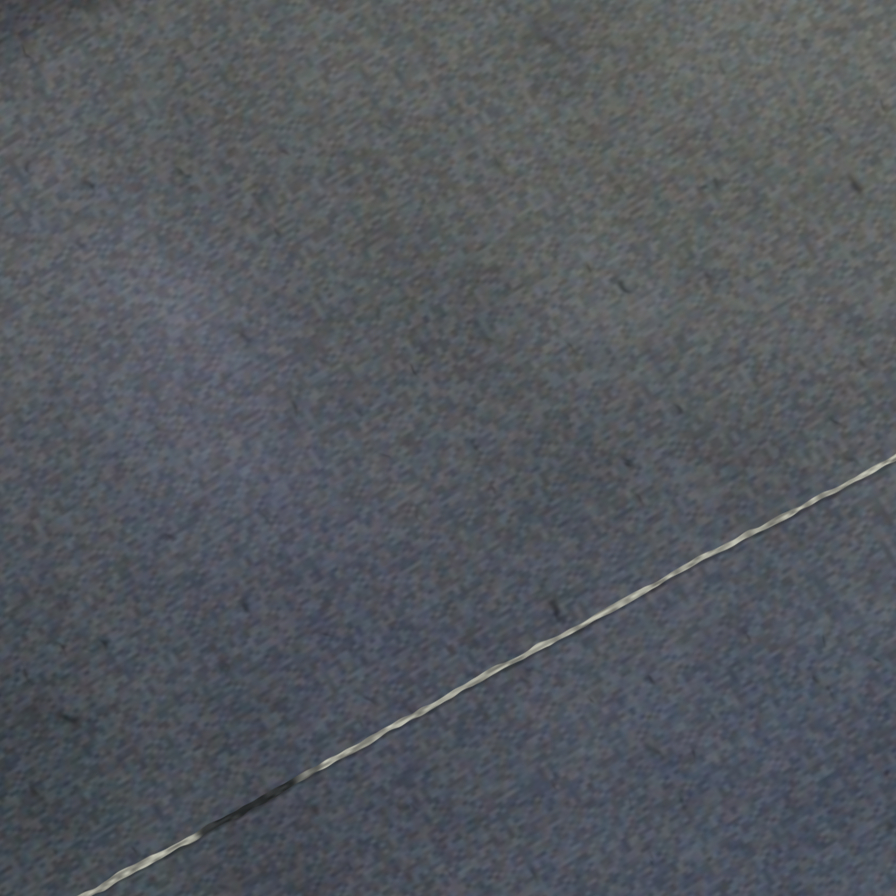
Write a Shadertoy shader that draws this texture.

```glsl
float hash(vec2 p) {
    vec3 q = fract(vec3(p.xyx) * 0.1031);
    q += dot(q, q.yzx + 33.33);
    return fract((q.x + q.y) * q.z);
}

float noise(vec2 p) {
    vec2 cell = floor(p);
    vec2 f = fract(p);
    f = f * f * (3.0 - 2.0 * f);
    float low = mix(hash(cell), hash(cell + vec2(1, 0)), f.x);
    float high = mix(hash(cell + vec2(0, 1)), hash(cell + vec2(1, 1)), f.x);
    return mix(low, high, f.y);
}

float fbm(vec2 p, int octaves) {
    float sum = 0.0, weight = 0.5, total = 0.0;
    for (int i = 0; i < octaves; i++) {
        sum += weight * noise(p);
        total += weight;
        weight *= 0.5;
        p = mat2(1.6, 1.2, -1.2, 1.6) * p + 17.3;
    }
    return sum / total;
}

vec2 rotate(vec2 p, float angle) {
    float c = cos(angle), s = sin(angle);
    return vec2(c * p.x + s * p.y, c * p.y - s * p.x);
}

// Soft elliptical spot, 1 at its centre
float glow(vec2 p, vec2 centre, vec2 radius, float angle) {
    vec2 q = rotate(p - centre, angle) / radius;
    return exp(-dot(q, q));
}

// Broad light and colour drift over the slab
vec3 slabColor(vec2 uv) {
    vec3 blueShade = vec3(0.292, 0.310, 0.345);
    vec3 greenGrey = vec3(0.350, 0.362, 0.365);
    vec3 color = mix(blueShade, greenGrey, smoothstep(0.15, 0.9, uv.y + 0.12 * (uv.x - 0.5)));
    color += vec3(0.050, 0.048, 0.036) * glow(uv, vec2(0.88, 0.98), vec2(0.38, 0.30), 0.0);
    color += vec3(0.038, 0.036, 0.058) * glow(uv, vec2(0.24, 0.55), vec2(0.34, 0.13), -1.0);
    color += vec3(0.026, 0.026, 0.034) * glow(uv, vec2(0.20, 0.66), vec2(0.11, 0.035), -0.75);
    color += vec3(0.004, 0.012, 0.026) * glow(uv, vec2(0.90, 0.16), vec2(0.28, 0.22), 0.5);
    color -= vec3(0.032, 0.026, 0.040) * glow(uv, vec2(0.0), vec2(0.30, 0.34), 0.0);
    float corner = smoothstep(-0.02, 0.03, uv.y - 0.935 - 0.45 * uv.x);
    color -= vec3(0.070, 0.078, 0.070) * corner;
    return color + 0.075 * (fbm(uv * 6.0 + 4.0, 4) - 0.5);
}

// Fine pressed texture with faint coloured flecks
vec3 grain(vec2 uv) {
    vec2 p = rotate(uv, 0.55);
    float fine = noise(p * vec2(155.0, 235.0)) - 0.5;
    float medium = fbm(p * vec2(75.0, 105.0) + 31.0, 2) - 0.5;
    float warm = noise(uv * 105.0 + 51.0) - 0.5;
    float green = noise(uv * 95.0 + 87.0) - 0.5;
    vec3 tint = warm * vec3(0.034, 0.0, -0.036) + green * vec3(-0.010, 0.022, -0.006);
    return vec3(0.092 * fine + 0.045 * medium) + tint;
}

// Sparse dark pits and short scratches, one candidate per cell
float pits(vec2 uv, float cells, float density, float size) {
    float mask = 0.0;
    vec2 home = floor(uv * cells);
    for (int j = -1; j <= 1; j++) {
        for (int i = -1; i <= 1; i++) {
            vec2 cell = home + vec2(i, j);
            float present = step(hash(cell + 7.0), density);
            vec2 centre = (cell + vec2(hash(cell + 19.0), hash(cell + 43.0))) / cells;
            float stretch = mix(1.0, 3.2, hash(cell + 61.0));
            vec2 radius = size * vec2(stretch, 0.8);
            float angle = mix(-1.3, -0.3, hash(cell + 83.0));
            float spot = glow(uv + 0.006 * (noise(uv * 90.0) - 0.5), centre, radius, angle);
            mask = max(mask, present * spot * mix(0.4, 1.0, hash(cell + 97.0)));
        }
    }
    return mask;
}

// Pale filler strip in the joint, with a stretch of missing filler
vec3 addJoint(vec3 color, vec2 uv, float pixel) {
    float slope = 0.541;
    float wobble = 0.007 * (noise(vec2(uv.x * 9.0, 3.0)) - 0.5)
                 + 0.003 * (noise(vec2(uv.x * 60.0, 8.0)) - 0.5);
    float across = (uv.y - slope * (uv.x - 0.091) - wobble) / sqrt(1.0 + slope * slope);
    float ragged = noise(vec2(uv.x * 85.0, 12.0));
    float halfWidth = mix(0.0024, 0.0046, ragged) * mix(1.1, 0.8, uv.x);
    float strip = 1.0 - smoothstep(-pixel, pixel, abs(across) - halfWidth);
    float groove = 1.0 - smoothstep(0.001, 0.006, abs(across + 0.0025));
    float gap = smoothstep(0.215, 0.228, uv.x) * (1.0 - smoothstep(0.32, 0.37, uv.x + 0.03 * (ragged - 0.5)));
    float fleck = noise(rotate(uv, 0.5) * vec2(110.0, 330.0));
    vec3 filler = mix(vec3(0.46, 0.46, 0.43), vec3(0.80, 0.80, 0.74), fleck);
    vec3 hollow = mix(vec3(0.11, 0.12, 0.12), vec3(0.24, 0.25, 0.25), fleck);
    color *= 1.0 - 0.28 * groove;
    return mix(color, mix(filler, hollow, gap), strip * 0.95);
}

void mainImage(out vec4 fragColor, in vec2 fragCoord) {
    vec2 uv = fragCoord / iResolution.xy;
    float pixel = 1.0 / iResolution.y;
    vec3 color = slabColor(uv) + grain(uv);
    color *= 1.0 - 0.38 * pits(uv, 9.0, 0.20, 0.0048);
    color *= 1.0 - 0.22 * pits(uv + 3.0, 24.0, 0.16, 0.0035);
    color = addJoint(color, uv, pixel);
    fragColor = vec4(clamp(color, 0.0, 1.0), 1.0);
}
```
